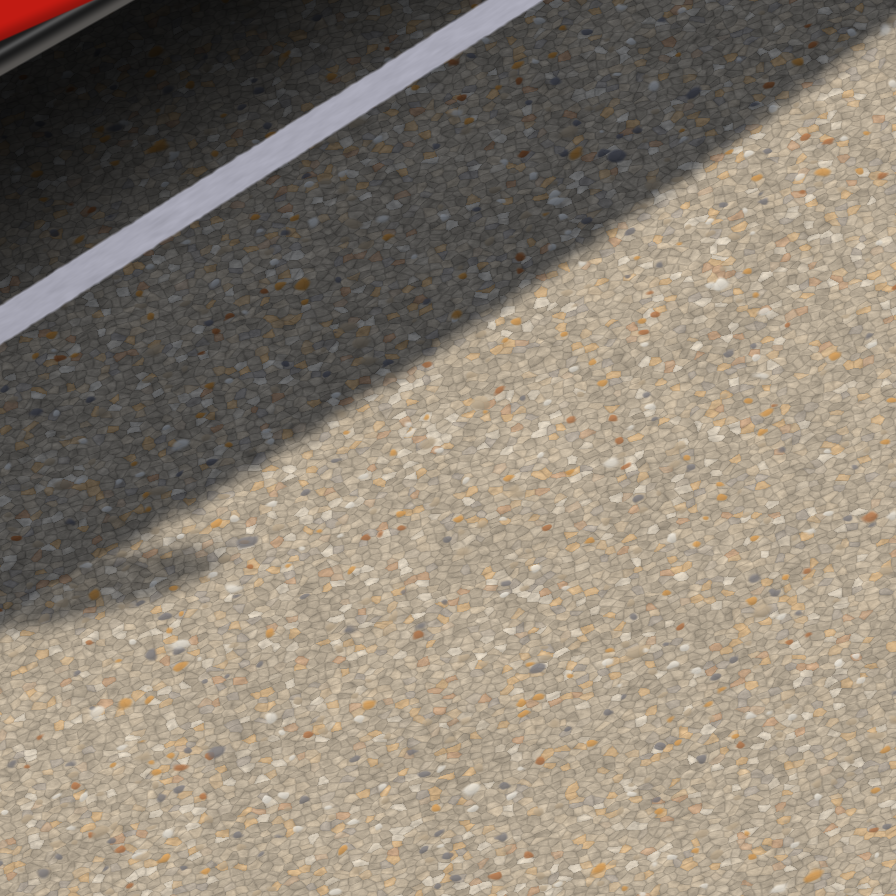
Reproduce this texture procedurally as a Shadertoy shader.

```glsl
// Pebbled pavement, half in soft shadow, with a painted stripe and a red sill in the corner.

const vec3 SAND = vec3(0.715, 0.663, 0.585);
const vec3 SHADOW_TINT = vec3(0.44, 0.465, 0.51);
const vec3 PAINT = vec3(0.65, 0.65, 0.70);
const vec3 RED = vec3(0.72, 0.10, 0.07);

vec2 hash2(vec2 p) {
    vec3 q = fract(p.xyx * vec3(0.1031, 0.1030, 0.0973));
    q += dot(q, q.yzx + 33.33);
    return fract((q.xx + q.yz) * q.zy);
}

float gradientNoise(vec2 p) {
    vec2 i = floor(p), f = fract(p);
    vec2 u = f * f * f * (f * (f * 6.0 - 15.0) + 10.0);
    vec2 e = vec2(0.0, 1.0);
    float a = dot(hash2(i) * 2.0 - 1.0, f);
    float b = dot(hash2(i + e.yx) * 2.0 - 1.0, f - e.yx);
    float c = dot(hash2(i + e.xy) * 2.0 - 1.0, f - e.xy);
    float d = dot(hash2(i + e.yy) * 2.0 - 1.0, f - e.yy);
    return mix(mix(a, b, u.x), mix(c, d, u.x), u.y);
}

float fbm(vec2 p, int octaves) {
    float sum = 0.0, amp = 0.5;
    for (int i = 0; i < octaves; i++) {
        sum += amp * gradientNoise(p);
        p = mat2(1.6, 1.2, -1.2, 1.6) * p + 7.3;
        amp *= 0.55;
    }
    return sum;
}

vec2 rotate(vec2 p, float angle) {
    float c = cos(angle), s = sin(angle);
    return vec2(c * p.x + s * p.y, c * p.y - s * p.x);
}

// Nearest stone: xy = random pair, z = distance to the gap around it.
vec3 stoneCell(vec2 p) {
    vec2 cell = floor(p), id = cell;
    float near = 9.0, next = 9.0;
    for (int y = -1; y <= 1; y++)
    for (int x = -1; x <= 1; x++) {
        vec2 c = cell + vec2(x, y);
        float d = length(c + 0.1 + 0.8 * hash2(c) - p);
        if (d < near) { next = near; near = d; id = c; }
        else next = min(next, d);
    }
    return vec3(hash2(id + 51.7), next - near);
}

vec3 stoneColour(float kind) {
    vec3 c = vec3(0.70, 0.63, 0.53);
    c = mix(c, vec3(0.80, 0.58, 0.31), step(0.35, kind));
    c = mix(c, vec3(0.47, 0.46, 0.47), step(0.55, kind));
    c = mix(c, vec3(0.86, 0.84, 0.80), step(0.72, kind));
    return mix(c, vec3(0.66, 0.43, 0.27), step(0.92, kind));
}

// Sparse rounded pebbles laid over the finer gravel.
vec3 addPebbles(vec3 col, vec2 p, float density, float seed) {
    vec2 cell = floor(p);
    vec2 pick = hash2(cell + seed), spot = hash2(cell + seed + 19.1);
    vec2 q = fract(p) - mix(vec2(0.35), vec2(0.65), spot);
    float r = length(q) + 0.25 * gradientNoise(p * 2.3 + seed);
    float size = mix(0.18, 0.33, spot.y);
    float mask = step(pick.x, density) * (1.0 - smoothstep(size - 0.13, size + 0.05, r));
    return mix(col, stoneColour(pick.y) * (1.0 + 0.5 * q.y), mask * 0.8);
}

vec3 gravel(vec2 uv) {
    vec2 p = rotate(uv, 0.32);
    p += 0.004 * vec2(gradientNoise(uv * 45.0), gradientNoise(uv * 45.0 + 31.0));
    vec3 stone = stoneCell(p * vec2(80.0, 135.0));
    vec3 col = SAND * (0.91 + 0.19 * stone.x);
    col = mix(col, stoneColour(stone.y), 0.38 * smoothstep(0.5, 0.9, stone.x));
    col *= 0.91 + 0.12 * smoothstep(0.0, 0.3, stone.z);
    col *= 1.0 + 0.38 * fbm(p * vec2(75.0, 150.0), 4) + 0.12 * fbm(uv * 9.0, 2);
    col = addPebbles(col, p * vec2(46.0, 74.0), 0.20, 3.0);
    return addPebbles(col, p * vec2(27.0, 47.0), 0.07, 87.0);
}

// Diagonal shadow with a faint rounded lobe near the left side.
float shadowMask(vec2 uv) {
    float wobble = 0.014 * fbm(uv * 24.0, 3);
    float edge = 0.29 + 0.684 * uv.x - 0.11 * max(uv.x - 0.14, 0.0) * (1.0 - uv.x);
    float main = smoothstep(-0.014, 0.022, uv.y - edge + wobble);
    float lower = 0.29 + 0.09 * uv.x + 0.8 * uv.x * uv.x;
    float lobe = smoothstep(-0.012, 0.022, uv.y - lower + wobble)
               * (1.0 - smoothstep(0.365, 0.41, uv.y + wobble))
               * (1.0 - smoothstep(0.20, 0.30, uv.x));
    return max(main, 0.8 * lobe);
}

void mainImage(out vec4 fragColor, in vec2 fragCoord) {
    vec2 uv = fragCoord / iResolution.xy;
    float aa = 1.5 / iResolution.y;

    // Ground, darkening towards the top left
    vec3 ground = gravel(uv);
    float stripe = uv.y - 0.637 - 0.631 * uv.x;
    float depth = mix(1.0, 0.22, smoothstep(-0.12, 0.25, stripe));
    vec3 shaded = max(SAND + 1.35 * (ground - SAND), 0.06) * SHADOW_TINT * depth;
    vec3 col = mix(ground, shaded, shadowMask(uv));

    // Painted stripe with worn edges
    float halfWidth = 0.0215 - 0.004 * uv.x + 0.003 * fbm(uv * 70.0, 2);
    float wear = fbm(rotate(uv, 0.56) * vec2(30.0, 130.0), 3);
    vec3 paint = PAINT * (0.98 + 0.06 * uv.x + 0.14 * wear);
    col = mix(col, paint, 1.0 - smoothstep(-aa, aa + 0.001, abs(stripe) - halfWidth));

    // Grey sill and red panel
    float sill = uv.y - 0.915 - 0.567 * uv.x;
    float panel = uv.y - 0.954 - 0.44 * uv.x;
    vec3 trim = mix(vec3(0.33, 0.32, 0.31), vec3(0.10), smoothstep(0.004, 0.019, sill));
    trim += 0.22 * exp(-pow((sill - 0.027) / 0.004, 2.0));
    col = mix(col, trim, smoothstep(-aa, aa, sill));
    col = mix(col, RED * (0.75 + 0.3 * smoothstep(0.0, 0.02, panel)), smoothstep(-aa, aa, panel));

    fragColor = vec4(clamp(col, 0.0, 1.0), 1.0);
}
```
